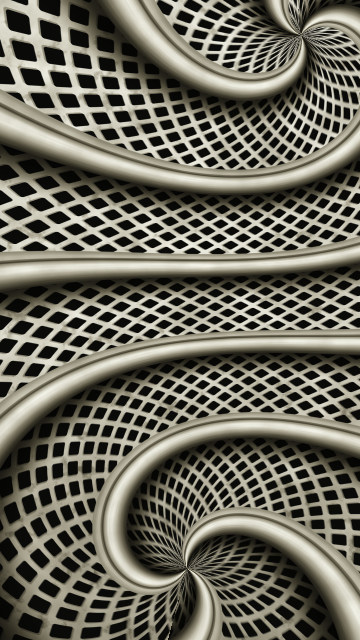
A Shadertoy shader for this background:

```glsl
// Perforated metal plate and polished tubes swirling between two vortices.
// Each point gets a longitude and latitude about the two poles; tubes and
// holes are straight, evenly repeated patterns in those coordinates.

const float TAU = 6.2831853;
const vec2 UPPER_POLE = vec2(0.470, 0.945);
const vec2 LOWER_POLE = vec2(0.292, 0.112);
const float TUBE_SPACING = 2.32;
const float TUBE_PHASE = 1.93;
const float TUBE_HALF = 0.335;   // half width of flange plus tube
const float FLANGE_END = -0.16;  // where the flange meets the round tube

float hash(vec2 p) {
    return fract(sin(dot(p, vec2(127.1, 311.7))) * 43758.5453);
}

float noise(vec2 p) {
    vec2 i = floor(p), f = fract(p);
    f = f * f * (3.0 - 2.0 * f);
    return mix(mix(hash(i), hash(i + vec2(1, 0)), f.x),
               mix(hash(i + vec2(0, 1)), hash(i + vec2(1, 1)), f.x), f.y);
}

float grime(vec2 p) {
    float sum = 0.0, amp = 0.5;
    for (int i = 0; i < 4; i++) {
        sum += amp * noise(p);
        p = p * 2.1 + 7.3;
        amp *= 0.5;
    }
    return sum;
}

// Angle of p, continuous except across the direction "cut"
float angleFrom(vec2 p, float cut) {
    return cut + mod(atan(p.y, p.x) - cut, TAU);
}

// Warm metal ramp from near black to silver
vec3 metal(float v) {
    v = clamp(v, 0.0, 1.0);
    vec3 c = mix(vec3(0.045, 0.045, 0.035), vec3(0.95, 0.95, 0.91), v);
    return c - vec3(0.0, 0.02, 0.075) * 4.0 * v * (1.0 - v);
}

// Coverage of a rounded square hole in each unit cell
float holes(vec2 cell, vec2 blur) {
    vec2 q = abs(fract(cell) - 0.5) - 0.24;
    float d = length(max(q, 0.0)) + min(max(q.x, q.y), 0.0) - 0.10;
    float w = clamp(0.7 * max(blur.x, blur.y), 0.02, 0.5);
    return 1.0 - smoothstep(-w, w, d);
}

// Brightness across a tube: flat flange, groove, then a round body
float tubeShade(float d, float w) {
    float s = (d - FLANGE_END) / (TUBE_HALF - FLANGE_END);
    float body = mix(0.50, 0.96, smoothstep(0.0, 0.27, s));
    body *= 1.0 - 0.90 * smoothstep(0.32, 1.05, s);
    float flange = mix(0.58, 0.76, smoothstep(-TUBE_HALF, -0.22, d));
    float shade = mix(flange, body, smoothstep(-w, w, d - FLANGE_END));
    float groove = 1.0 - smoothstep(0.012, 0.03 + w, abs(d - FLANGE_END));
    return shade * (1.0 - 0.45 * groove);
}

void mainImage(out vec4 fragColor, in vec2 fragCoord) {
    vec2 canvas = fragCoord / iResolution.xy;
    vec2 p = canvas * vec2(0.5625, 1.0);
    float pixel = 1.0 / iResolution.y;

    // Longitude and latitude about the poles; cuts lie beside tubes
    vec2 toA = p - UPPER_POLE, toB = p - LOWER_POLE;
    float a = max(length(toA), 1e-4), b = max(length(toB), 1e-4);
    float lon = angleFrom(toA, -4.625) - angleFrom(toB, -1.83);
    float lat = 2.0 * (atan(a, b) - TAU / 8.0);

    // Change of both coordinates over one pixel, for smooth edges
    float lonStep = pixel * distance(UPPER_POLE, LOWER_POLE) / (a * b);
    float latStep = lonStep * 2.0 * a * b / (a * a + b * b);

    // Signed place across the nearest tube, with its shadow on the far side
    float across = lon + 4.0 * lat;
    float d = mod(across + TUBE_PHASE + TUBE_HALF + 0.08, TUBE_SPACING)
            - TUBE_HALF - 0.08;
    float w = clamp(0.7 * length(vec2(lonStep, 4.0 * latStep)), 0.002, 0.3);

    // Perforated plate
    vec2 cell = vec2(7.85 * lon + 8.91 * lat, -2.89 * lon + 10.9 * lat);
    vec2 blur = vec2(length(vec2(7.85 * lonStep, 8.91 * latStep)),
                     length(vec2(2.89 * lonStep, 10.9 * latStep)));
    float dirt = grime(p * 26.0);
    float light = mix(0.70, 0.95, smoothstep(0.0, 0.55, canvas.y));
    float shadow = mix(0.10, 1.0, smoothstep(TUBE_HALF, 1.0, d));
    shadow = mix(shadow, 1.0, 1.0 - step(0.0, d));
    float plate = light * shadow * (0.76 + 0.34 * dirt);
    plate -= 0.22 * shadow * smoothstep(0.55, 0.8, grime(p * 60.0));
    float hole = holes(cell, blur);
    float rim = holes(cell + vec2(0.06, -0.06), blur) * (1.0 - hole);
    vec3 color = metal(plate * (1.0 - 0.30 * rim));
    color = mix(color, vec3(0.025, 0.025, 0.02) * (0.6 + shadow), hole);

    // Tubes over the plate, with faint streaks along their length
    float streak = noise(vec2(across * 38.0, lon * 5.0)) - 0.5;
    float tube = tubeShade(d, w) * (0.90 + 0.18 * dirt) + 0.05 * streak;
    float cover = 1.0 - smoothstep(-w, w, abs(d) - TUBE_HALF);
    color = mix(color, metal(tube), cover);

    fragColor = vec4(color, 1.0);
}
```
